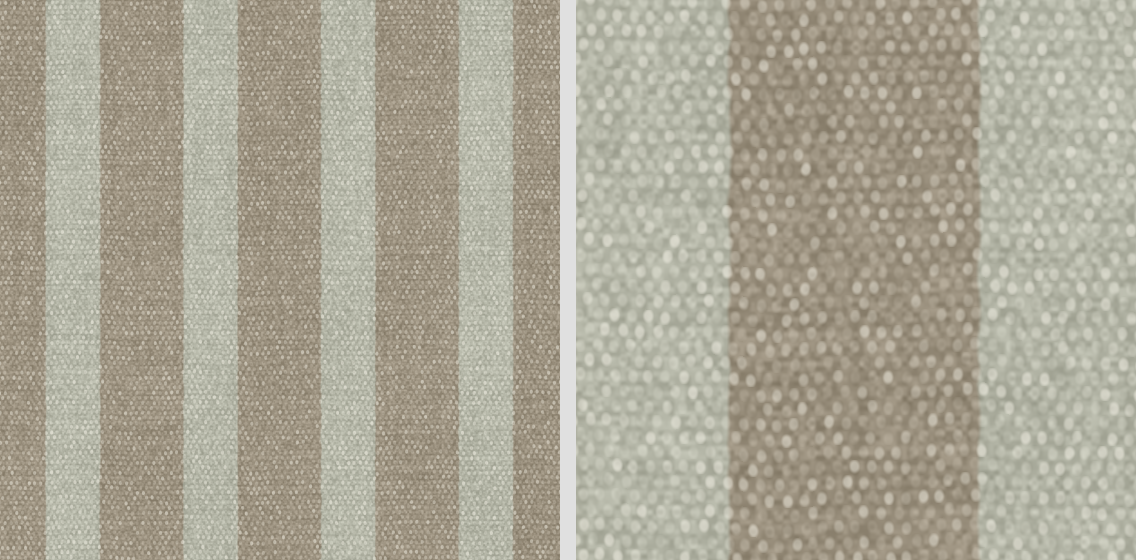
Left, the full canvas; right, a detail of the centre.
Reproduce this texture procedurally as a Shadertoy shader.

```glsl
// Woven upholstery cloth: four pale sage stripes on a taupe ground.
// A staggered lattice of glossy thread knots sits over fine yarn grain,
// with uneven rows, soft slubs and slightly ragged stripe edges.

const float STRIPE_PERIOD = 0.2458;
const float STRIPE_CENTER = 0.1302;   // middle of the first pale stripe
const float STRIPE_WIDTH  = 0.0970;
const float EDGE_SOFTNESS = 0.0016;
const float EDGE_RAGGED   = 0.0022;
const vec2  KNOTS = vec2(98.0, 112.0); // knots across, rows down
const vec2  KNOT_RADIUS = vec2(0.27, 0.40);
const vec2  GRAIN_CELLS = vec2(310.0, 340.0);

const vec3 TAUPE = vec3(0.612, 0.572, 0.500);
const vec3 SAGE  = vec3(0.708, 0.715, 0.656);
const vec3 GLOSS = vec3(0.900, 0.890, 0.845);

float hash(vec2 p) {
    vec3 q = fract(vec3(p.xyx) * 0.1031);
    q += dot(q, q.yzx + 33.33);
    return fract((q.x + q.y) * q.z);
}

float valueNoise(vec2 p) {
    vec2 i = floor(p), f = fract(p);
    f = f * f * (3.0 - 2.0 * f);
    float low  = mix(hash(i), hash(i + vec2(1, 0)), f.x);
    float high = mix(hash(i + vec2(0, 1)), hash(i + vec2(1, 1)), f.x);
    return mix(low, high, f.y);
}

// 1 inside a pale stripe, 0 on the ground
float stripeMask(vec2 uv, float pixel) {
    float ragged = (valueNoise(uv * vec2(16.0, 112.0)) - 0.5) * EDGE_RAGGED;
    float x = uv.x + ragged - STRIPE_CENTER;
    float fromCenter = abs(x - STRIPE_PERIOD * round(x / STRIPE_PERIOD));
    float soft = max(EDGE_SOFTNESS, pixel);
    return 1.0 - smoothstep(-soft, soft, fromCenter - 0.5 * STRIPE_WIDTH);
}

// x: knot coverage, y: random strength of that knot
vec2 knot(vec2 uv, float pixel) {
    vec2 p = uv * KNOTS;
    p.x += 0.10 * sin(uv.y * 23.0 + uv.x * 9.0);
    p.y += 0.14 * sin(uv.x * 31.0) + 0.08 * sin(uv.x * 83.0 + 1.7);
    p.x += 0.5 * mod(floor(p.y), 2.0);
    vec2 id = floor(p);
    vec2 jitter = vec2(hash(id + 7.0), hash(id + 19.0)) - 0.5;
    vec2 d = (fract(p) - 0.5 - 0.16 * jitter) / KNOT_RADIUS;
    float soft = max(0.4, pixel * KNOTS.x / KNOT_RADIUS.x * 0.5);
    return vec2(1.0 - smoothstep(1.0 - soft, 1.0 + soft, length(d)), hash(id));
}

void mainImage(out vec4 fragColor, in vec2 fragCoord) {
    vec2 uv = fragCoord / iResolution.xy;
    float pixel = 1.0 / min(iResolution.x, iResolution.y);

    float pale = stripeMask(uv, pixel);
    vec3 color = mix(TAUPE, SAGE, pale);

    // Yarn grain, uneven rows and columns, broad cloudy tone
    float grain = valueNoise(uv * GRAIN_CELLS) - 0.5;
    float rows = valueNoise(uv * vec2(7.0, 224.0)) - 0.5;
    float columns = valueNoise(uv * vec2(196.0, 5.0) + 40.0) - 0.5;
    float cloud = sin(uv.x * 11.0 + 2.0 * sin(uv.y * 5.0)) * sin(uv.y * 9.0 + 1.0);
    float tone = 0.120 * grain + 0.040 * rows + 0.030 * columns + 0.008 * cloud;

    // Dark gaps between knots, then the knots with varied gloss
    vec2 k = knot(uv, pixel);
    tone += 0.045 * (k.x - 0.45);
    color += tone * vec3(1.0, 1.0, 1.02);
    float gloss = k.x * mix(0.04, 0.62, k.y * k.y);
    color = mix(color, GLOSS, gloss * mix(0.85, 1.0, pale));

    fragColor = vec4(clamp(color, 0.0, 1.0), 1.0);
}
```
